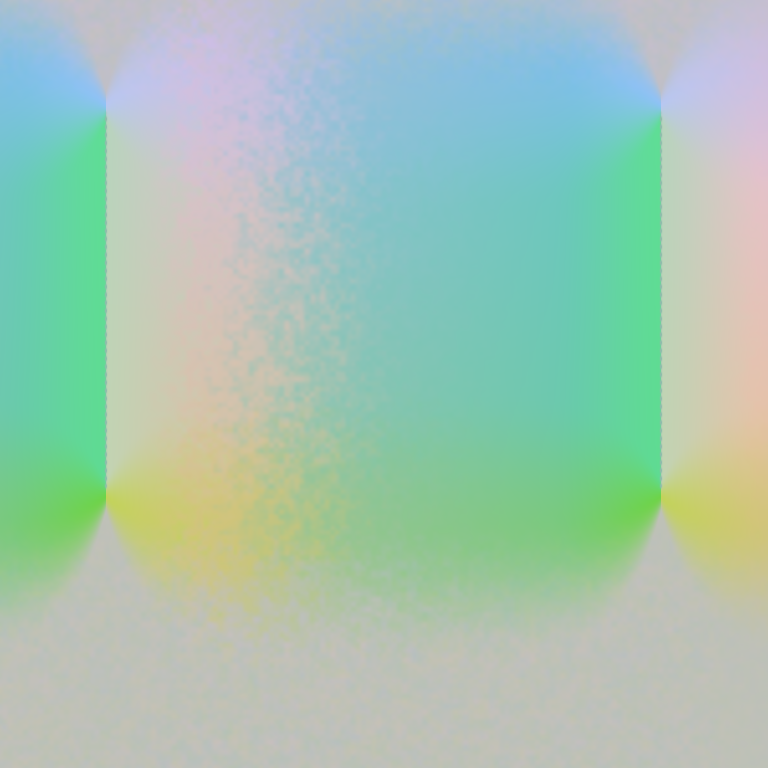
A WebGL 2 fragment shader for this background:

```glsl
#version 300 es
precision highp float;
// Repeating pastel panels with bright green seams, fading to speckled grey.
uniform vec2 u_resolution;
out vec4 fragColor;

const float SEAM_X = 0.138;
const float PERIOD = 0.7227;
const float SEAM_TOP = 0.857;
const float SEAM_BOTTOM = 0.359;
const vec3 TOP_GREY = vec3(0.75, 0.75, 0.78);
const vec3 BOTTOM_GREY = vec3(0.745, 0.755, 0.72);
const vec3 SEAM_COLOR = vec3(0.56, 0.74, 0.67);

float hash(vec2 p) {
    p = fract(p * vec2(0.1031, 0.1137));
    p += dot(p, p.yx + 33.33);
    return fract((p.x + p.y) * p.x * 17.0);
}

// Smooth value noise in the range -1 to 1
float noise(vec2 p) {
    vec2 cell = floor(p);
    vec2 f = fract(p);
    f = f * f * (3.0 - 2.0 * f);
    float low = mix(hash(cell), hash(cell + vec2(1, 0)), f.x);
    float high = mix(hash(cell + vec2(0, 1)), hash(cell + vec2(1, 1)), f.x);
    return 2.0 * mix(low, high, f.y) - 1.0;
}

float speckle(vec2 p) {
    return 0.65 * noise(p * 85.0) + 0.5 * noise(p * 150.0 + 37.0);
}

// Five colours across one panel, from its left seam to its right seam
vec3 ramp(float u, vec3 a, vec3 b, vec3 c, vec3 d, vec3 e) {
    vec3 color = mix(a, b, clamp(u / 0.18, 0.0, 1.0));
    color = mix(color, c, smoothstep(0.16, 0.52, u));
    color = mix(color, d, clamp((u - 0.48) / 0.37, 0.0, 1.0));
    return mix(color, e, smoothstep(0.80, 1.02, u));
}

// Panel interior: cool above, warm below
vec3 interior(float u, float y) {
    vec3 upper = ramp(u, vec3(0.72, 0.83, 0.74), vec3(0.84, 0.76, 0.81),
        vec3(0.53, 0.76, 0.82), vec3(0.42, 0.78, 0.76), vec3(0.37, 0.87, 0.58));
    vec3 lower = ramp(u, vec3(0.76, 0.83, 0.70), vec3(0.84, 0.76, 0.64),
        vec3(0.53, 0.77, 0.67), vec3(0.41, 0.79, 0.66), vec3(0.37, 0.86, 0.57));
    return mix(lower, upper, clamp((y - 0.40) / 0.42, 0.0, 1.0));
}

vec3 skyBand(float u) {
    return ramp(u, vec3(0.72, 0.78, 0.95), vec3(0.81, 0.75, 0.88),
        vec3(0.57, 0.75, 0.85), vec3(0.49, 0.75, 0.90), vec3(0.56, 0.76, 0.97));
}

vec3 meadowBand(float u) {
    return ramp(u, vec3(0.76, 0.83, 0.34), vec3(0.82, 0.77, 0.47),
        vec3(0.57, 0.77, 0.57), vec3(0.47, 0.79, 0.48), vec3(0.43, 0.83, 0.27));
}

// Blend into a coloured band, then into grey, over a signed edge distance
vec3 fadeEdge(vec3 color, vec3 band, vec3 grey, float t) {
    color = mix(color, band, smoothstep(-0.9, 0.45, t));
    return mix(color, grey, smoothstep(0.22, 1.5, t));
}

// Thin dashed line along the seam
float seamMask(float dist, float y) {
    float pixel = 1.0 / min(u_resolution.x, u_resolution.y);
    float line = 1.0 - smoothstep(0.0005, 0.0012 + pixel, dist);
    float span = smoothstep(SEAM_BOTTOM, SEAM_BOTTOM + 0.01, y)
        * (1.0 - smoothstep(SEAM_TOP - 0.01, SEAM_TOP, y));
    float dash = 0.65 + 0.35 * sin(y * 6.2832 / 0.0104);
    return line * span * dash;
}

void main() {
    vec2 p = gl_FragCoord.xy / u_resolution;
    float u = fract((p.x - SEAM_X) / PERIOD);
    float seamDistance = min(u, 1.0 - u) * PERIOD;
    float rightPanel = smoothstep(0.86, 1.0, p.x);

    // Grain scatters the position within the panel
    float grain = smoothstep(0.04, 0.22, u) * (1.0 - smoothstep(0.35, 0.82, u));
    grain *= 1.0 - 0.8 * step(SEAM_X + PERIOD, p.x);
    float jitterX = speckle(p);
    float jitterY = speckle(p + 5.3);
    float panelU = clamp(u + 0.085 * grain * jitterX, 0.0, 1.0);
    float y = p.y + 0.035 * grain * jitterY;

    // Edge bands pinch together at the seam ends
    float bandWidth = 0.018 + 0.135 * (1.0 - exp(-seamDistance / 0.055));
    vec3 color = interior(panelU, y);
    color.r += 0.06 * rightPanel;
    color = fadeEdge(color, skyBand(panelU), TOP_GREY, (y - SEAM_TOP) / bandWidth);
    color = fadeEdge(color, meadowBand(panelU), BOTTOM_GREY, (SEAM_BOTTOM - y) / bandWidth);

    // Faint coloured grain in the outer grey
    float outer = max(smoothstep(0.36, 0.22, p.y), smoothstep(0.84, 0.96, p.y));
    float tint = (0.2 * grain + outer * (1.0 - 0.7 * rightPanel)) * 0.025;
    color += tint * vec3(jitterX, 0.2 * jitterY, -jitterY);

    color = mix(color, SEAM_COLOR, seamMask(seamDistance, p.y));
    fragColor = vec4(color, 1.0);
}
```
